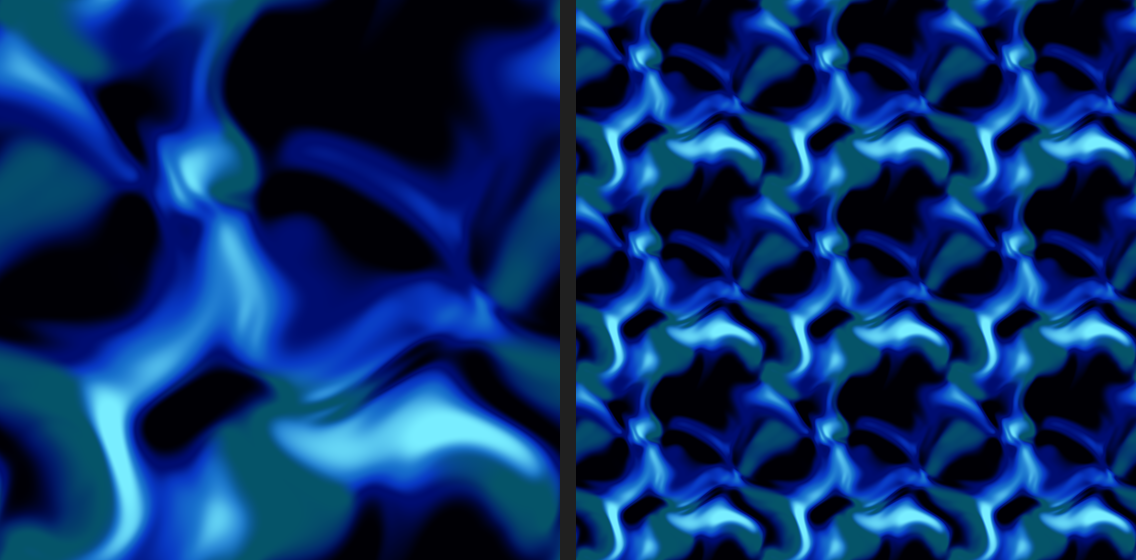
Left: one tile. Right: repeated 3 by 3.
A WebGL 1 fragment shader for this texture:

```glsl
precision highp float;

uniform vec2 u_resolution;

// Sine hash of a wrapped lattice cell, turned into a unit gradient
vec2 gradient(vec2 cell, float period, float seed) {
    cell = mod(cell, period);
    float h = fract(sin(dot(cell, vec2(127.1, 311.7)) + seed * 74.7) * 43758.5453);
    return vec2(cos(6.2832 * h), sin(6.2832 * h));
}

// Gradient noise that repeats over the unit square
float noise(vec2 uv, float period, float seed) {
    vec2 p = uv * period;
    vec2 i = floor(p);
    vec2 f = p - i;
    vec2 s = f * f * f * (f * (f * 6.0 - 15.0) + 10.0);
    float a = dot(gradient(i, period, seed), f);
    float b = dot(gradient(i + vec2(1.0, 0.0), period, seed), f - vec2(1.0, 0.0));
    float c = dot(gradient(i + vec2(0.0, 1.0), period, seed), f - vec2(0.0, 1.0));
    float d = dot(gradient(i + 1.0, period, seed), f - 1.0);
    return mix(mix(a, b, s.x), mix(c, d, s.x), s.y);
}

vec2 warp(vec2 uv, float period, float seed) {
    return vec2(noise(uv, period, seed), noise(uv, period, seed + 1.0));
}

vec3 liquidColor(float light, float tint) {
    vec3 black = vec3(0.0, 0.0, 0.02);
    vec3 navy = vec3(0.0, 0.05, 0.44);
    vec3 blue = vec3(0.03, 0.22, 0.77);
    vec3 azure = vec3(0.09, 0.44, 0.80);
    vec3 teal = vec3(0.02, 0.33, 0.41);
    vec3 ice = vec3(0.47, 0.93, 1.0);

    vec3 color = mix(black, navy, smoothstep(-0.32, -0.05, light));
    color = mix(color, blue, smoothstep(-0.03, 0.16, light));
    color = mix(color, azure, smoothstep(0.12, 0.32, light));
    float tealAmount = smoothstep(0.03, 0.28, tint) * smoothstep(-0.2, 0.08, light);
    color = mix(color, teal, tealAmount * (1.0 - smoothstep(0.18, 0.38, light)));
    return mix(color, ice, smoothstep(0.28, 0.55, light));
}

void main() {
    vec2 uv = gl_FragCoord.xy / u_resolution;

    // Two folds pull the blobs into streams and creases
    vec2 folded = uv + 0.26 * warp(uv, 3.0, 1.0);
    folded += 0.09 * warp(folded, 5.0, 4.0);

    float light = 1.25 * noise(folded, 4.0, 7.0) + 0.35 * noise(folded, 7.0, 9.0);
    float tint = noise(folded + 0.37, 4.0, 12.0);

    // Faint ripples appear in patches along the flow
    float patches = smoothstep(0.0, 0.3, noise(uv, 5.0, 15.0));
    light += 0.06 * patches * sin(28.0 * noise(folded, 3.0, 17.0));

    gl_FragColor = vec4(liquidColor(light, tint), 1.0);
}
```
